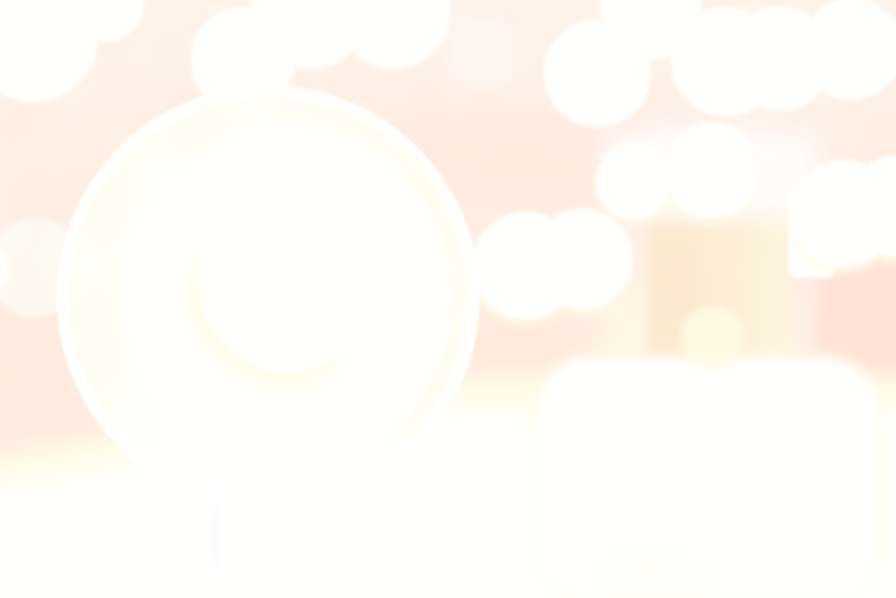
Reproduce this background procedurally as a WebGL 2 fragment shader.

```glsl
#version 300 es
precision highp float;
// Overexposed still life: a pale round cup before a peach wall with bokeh lights.
// Soft gradients form the wall and table, a loop of discs forms the lights,
// and concentric distance bands with angular weights form the cup.
uniform vec2 u_resolution;
out vec4 fragColor;

const vec3 WHITE = vec3(1.0, 1.0, 0.995);
const vec3 PEACH = vec3(1.0, 0.935, 0.89);
const vec3 ROSE = vec3(1.0, 0.875, 0.825);
const vec3 TAN = vec3(0.99, 0.915, 0.825);
const vec3 CREAM = vec3(1.0, 0.985, 0.90);

// Bokeh lights: centre and radius in canvas heights
const vec3 LIGHTS[16] = vec3[16](
  vec3(0.055, 0.94, 0.11), vec3(0.18, 0.99, 0.06), vec3(0.407, 0.90, 0.088),
  vec3(0.52, 0.985, 0.10), vec3(0.66, 0.98, 0.095), vec3(1.0, 0.877, 0.09),
  vec3(1.09, 0.985, 0.085), vec3(1.215, 0.897, 0.092), vec3(1.305, 0.902, 0.088),
  vec3(1.426, 0.918, 0.085), vec3(0.88, 0.556, 0.09), vec3(0.975, 0.567, 0.084),
  vec3(1.413, 0.643, 0.09), vec3(1.06, 0.697, 0.063), vec3(1.19, 0.715, 0.08),
  vec3(1.5, 0.655, 0.085));

vec2 hashGradient(vec2 cell) {
  float angle = 6.2832 * fract(sin(dot(cell, vec2(127.1, 311.7))) * 43758.5);
  return vec2(cos(angle), sin(angle));
}

float gradientNoise(vec2 p) {
  vec2 i = floor(p), f = fract(p), u = f * f * (3.0 - 2.0 * f);
  vec2 e = vec2(0.0, 1.0);
  float low = mix(dot(hashGradient(i), f), dot(hashGradient(i + e.yx), f - e.yx), u.x);
  float high = mix(dot(hashGradient(i + e), f - e), dot(hashGradient(i + 1.0), f - 1.0), u.x);
  return mix(low, high, u.y);
}

float roundBox(vec2 p, vec2 halfSize, float r) {
  vec2 q = abs(p) - halfSize + r;
  return length(max(q, 0.0)) + min(max(q.x, q.y), 0.0) - r;
}

// Soft oval spot, 1 at the centre
float glow(vec2 p, vec2 centre, vec2 size) {
  vec2 q = (p - centre) / size;
  return exp(-dot(q, q));
}

// Soft coverage of a signed distance
float cover(float d, float blur) {
  return 1.0 - smoothstep(-blur, blur, d);
}

vec3 wall(vec2 p) {
  vec3 col = mix(PEACH, WHITE, 0.25 * smoothstep(0.65, 1.0, p.y));
  col = mix(col, ROSE, 0.4 * glow(p, vec2(0.88, 0.74), vec2(0.28, 0.09)));
  col = mix(col, ROSE, 0.3 * glow(p, vec2(0.04, 0.37), vec2(0.25, 0.13)));
  col = mix(col, ROSE, 0.4 * glow(p, vec2(0.88, 0.42), vec2(0.16, 0.06)));
  // Upright blurred panels at the right
  col = mix(col, CREAM, 0.6 * cover(abs(p.x - 1.05) - 0.05, 0.05) * cover(p.y - 0.55, 0.12));
  float panel = cover(roundBox(p - vec2(1.205, 0.5), vec2(0.12, 0.14), 0.01), 0.018);
  col = mix(col, mix(TAN, CREAM, smoothstep(1.15, 1.34, p.x) * 0.65), panel);
  col = mix(col, ROSE, 0.8 * cover(roundBox(p - vec2(1.46, 0.47), vec2(0.09, 0.11), 0.02), 0.03));
  return col + 0.008 * gradientNoise(p * vec2(12.0, 7.0));
}

vec3 addTable(vec3 col, vec2 p) {
  float edge = mix(0.245 + 0.18 * p.x, 0.375, smoothstep(0.3, 0.8, p.x));
  col = mix(col, CREAM, smoothstep(edge - 0.025, edge + 0.035, 2.0 * edge - p.y));
  col = mix(col, WHITE, cover(p.y - edge + 0.055, 0.05));
  float mound = roundBox(p - vec2(1.185, 0.2), vec2(0.285, 0.2), 0.09);
  col = mix(col, CREAM, 0.6 * cover(mound - 0.012, 0.025));
  col = mix(col, WHITE, cover(mound, 0.018));
  return mix(col, CREAM, 0.35 * glow(p, vec2(1.09, 0.04), vec2(0.12, 0.06)));
}

vec3 addLights(vec3 col, vec2 p) {
  // Dim discs behind the bright ones
  col = mix(col, vec3(0.99, 0.99, 0.96), 0.8 * cover(length(p - vec2(0.06, 0.553)) - 0.082, 0.008));
  col = mix(col, WHITE, cover(length(p - vec2(-0.025, 0.55)) - 0.04, 0.01));
  col = mix(col, WHITE, 0.3 * cover(length(p - vec2(0.81, 0.91)) - 0.06, 0.015));
  col = mix(col, CREAM, 0.85 * cover(length(p - vec2(1.192, 0.435)) - 0.053, 0.012));
  // Hazy white band cut flat above the panel
  float haze = roundBox(p - vec2(1.19, 0.705), vec2(0.18, 0.07), 0.045);
  col = mix(col, WHITE, 0.75 * cover(haze, 0.035));
  col = mix(col, WHITE, 0.6 * glow(p, vec2(1.17, 0.76), vec2(0.13, 0.05)));
  col = mix(col, WHITE, cover(roundBox(p - vec2(1.36, 0.62), vec2(0.04, 0.085), 0.015), 0.007));
  float nearest = 1.0, fringe = 1.0;
  for (int i = 0; i < 16; i++) {
    vec2 q = p - LIGHTS[i].xy;
    nearest = min(nearest, length(q) - LIGHTS[i].z);
    fringe = min(fringe, length(q + vec2(0.0, 0.012)) - LIGHTS[i].z);
  }
  nearest = mix(nearest, 1.0, step(p.y, 0.635) * cover(abs(p.x - 1.2) - 0.115, 0.002));
  col = mix(col, CREAM, 0.65 * cover(fringe, 0.012) * cover(p.y - 0.7, 0.1) * step(abs(p.x - 1.2), 0.5));
  return mix(col, WHITE, cover(nearest, 0.007));
}

vec3 addCup(vec3 col, vec2 p) {
  vec2 q = p - vec2(0.449, 0.503);
  float r = length(q);
  vec2 dir = q / max(r, 0.001);
  col = mix(col, WHITE, cover(r - 0.354, 0.004));
  // Cream glaze: wide at the left, a narrow line at the right
  float inner = mix(0.30, 0.25, smoothstep(0.4, -0.8, dir.x));
  float glaze = smoothstep(inner - 0.025, inner + 0.025, r) * cover(r - 0.335, 0.009);
  glaze *= smoothstep(-0.95, -0.55, dir.y) * (0.75 + 0.5 * gradientNoise(q * 9.0));
  col = mix(col, vec3(0.995, 0.99, 0.93), 0.75 * glaze);
  float streak = exp(-pow((r - 0.317) / 0.008, 2.0)) * smoothstep(0.4, 0.9, dir.x);
  col = mix(col, CREAM, 0.45 * streak);
  // Hollow with a shaded lower-left lip
  vec2 h = p - vec2(0.48, 0.523);
  float hr = length(h);
  float shade = smoothstep(-0.1, 0.9, dot(h / max(hr, 0.001), vec2(-0.5, -0.866)));
  float lip = smoothstep(0.139, 0.147, hr) * (1.0 - smoothstep(0.147, 0.205, hr));
  col = mix(col, CREAM, 0.6 * lip * shade);
  return mix(col, CREAM, 0.5 * shade * exp(-pow((hr - 0.157) / 0.006, 2.0)));
}

void main() {
  vec2 p = gl_FragCoord.xy / u_resolution.y;
  p.x *= 1.5 * u_resolution.y / u_resolution.x;
  vec3 col = addCup(addLights(addTable(wall(p), p), p), p);
  // Faint cool reflection on the table
  col -= vec3(0.02, 0.02, 0.0) * glow(p, vec2(0.358, 0.105), vec2(0.009, 0.05));
  fragColor = vec4(clamp(col, 0.0, 1.0), 1.0);
}
```
